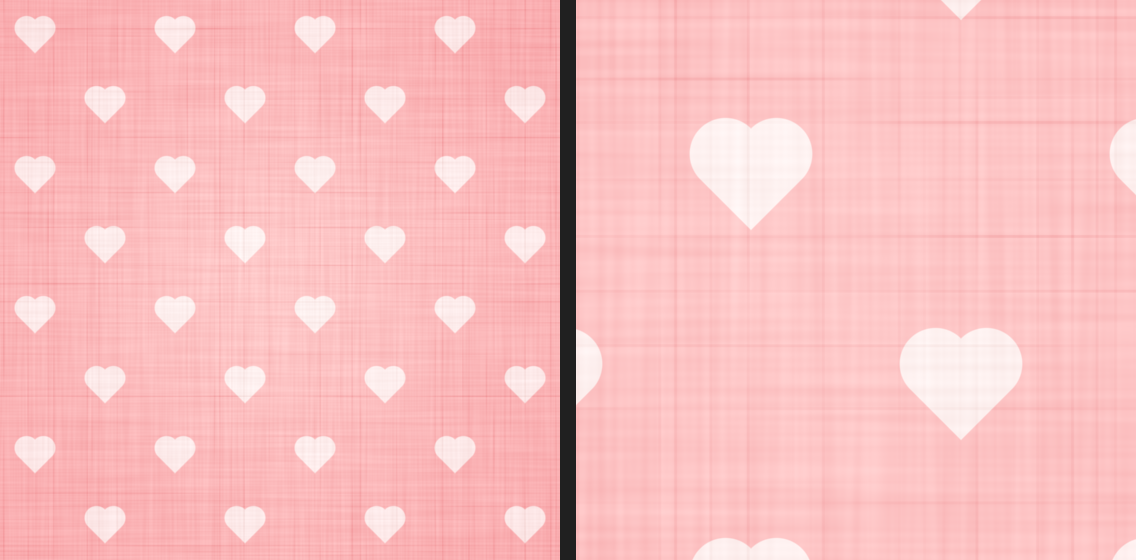
Left, the full canvas; right, a detail of the centre.
A WebGL 1 fragment shader for this pattern:

```glsl
precision highp float;
// Staggered pale hearts on pink woven cloth with a soft central glow.
uniform vec2 u_resolution;

const float TAU = 6.2831853;

float hash(vec2 p) {
  return fract(sin(dot(p, vec2(127.1, 311.7))) * 43758.55);
}

// Gradient noise that wraps after a whole number of cells.
float corner(vec2 cell, vec2 offset, vec2 period, float seed) {
  float angle = TAU * hash(mod(cell, period) + seed);
  return dot(vec2(cos(angle), sin(angle)), offset);
}

float noise(vec2 uv, vec2 period, float seed) {
  vec2 p = uv * period, i = floor(p), f = fract(p);
  vec2 w = f * f * f * (f * (f * 6.0 - 15.0) + 10.0);
  vec2 e = vec2(1.0, 0.0);
  float low = mix(corner(i, f, period, seed),
                  corner(i + e.xy, f - e.xy, period, seed), w.x);
  float high = mix(corner(i + e.yx, f - e.yx, period, seed),
                   corner(i + e.xx, f - e.xx, period, seed), w.x);
  return mix(low, high, w.y);
}

// Heart with its tip at the origin and its notch at y = 1.
float heart(vec2 p) {
  p.x = abs(p.x);
  if (p.x + p.y > 1.0) return length(p - vec2(0.25, 0.75)) - 0.35355;
  float notch = length(p - vec2(0.0, 1.0));
  float side = length(p - 0.5 * max(p.x + p.y, 0.0));
  return min(notch, side) * sign(p.x - p.y);
}

// Distance to the nearest heart in a cell that holds two, set diagonally.
float hearts(vec2 uv) {
  const float size = 0.0605;
  vec2 tip = vec2(0.0, -0.0328);
  vec2 a = mod(uv - vec2(0.1875, 0.0625) + 0.125, 0.25) - 0.125;
  vec2 b = mod(uv - vec2(0.0625, 0.1875) + 0.125, 0.25) - 0.125;
  return size * min(heart((a - tip) / size), heart((b - tip) / size));
}

// Sparse dark threads running along x, each fading in and out.
float darkThreads(vec2 uv, float count, float seed, float pixel) {
  float row = floor(uv.y * count);
  float center = 0.25 + 0.5 * hash(vec2(row, seed));
  float d = abs(fract(uv.y * count) - center) / count;
  float line = 1.0 - smoothstep(0.0003, 0.0008 + pixel, d);
  float strength = pow(hash(vec2(row, seed + 7.0)), 2.0);
  float fade = 0.6 + 0.9 * noise(uv, vec2(9.0, count), seed);
  return line * strength * clamp(fade, 0.0, 1.0);
}

// Signed tone of one thread direction: light slubs minus dark threads.
float weave(vec2 uv, float seed, float pixel) {
  float fine = noise(uv, vec2(7.0, 220.0), seed);
  float broad = noise(uv, vec2(4.0, 64.0), seed + 13.0);
  return 0.035 * fine + 0.025 * broad
       - 0.07 * darkThreads(uv, 88.0, seed + 29.0, pixel);
}

void main() {
  vec2 uv = gl_FragCoord.xy / u_resolution;
  float pixel = 1.0 / min(u_resolution.x, u_resolution.y);

  // Periodic glow, brightest in the middle.
  vec2 wave = 0.5 - 0.5 * cos(TAU * uv);
  float glow = 0.3 * (wave.x + wave.y) + 0.4 * wave.x * wave.y;

  vec3 cloth = mix(vec3(0.98, 0.685, 0.695), vec3(0.995, 0.785, 0.785), glow);
  vec3 pale = mix(vec3(0.99, 0.905, 0.905), vec3(0.995, 0.95, 0.945), glow);
  float mask = 1.0 - smoothstep(-pixel, pixel, hearts(uv));

  // Both thread directions tint the cloth and, fainter, the hearts.
  float thread = weave(uv, 3.0, pixel) + weave(uv.yx, 51.0, pixel);
  vec3 color = mix(cloth, pale, mask);
  color += thread * mix(vec3(0.3, 1.0, 0.95), vec3(0.35, 0.7, 0.75), mask);

  gl_FragColor = vec4(clamp(color, 0.0, 1.0), 1.0);
}
```
